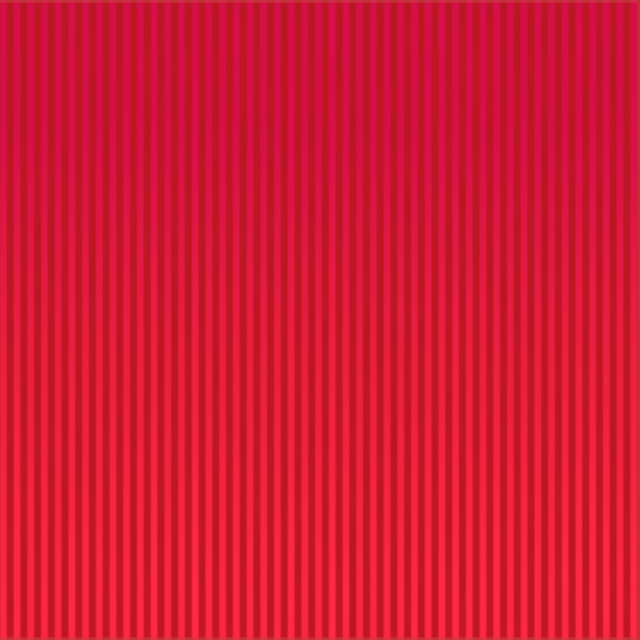
This pattern is drawn by a three.js fragment shader. Its source:

```glsl
varying vec2 vUv;

const float STRIPES = 46.7;          // repeats across
const float FIRST_CREST = 0.243;     // centre of the first crest, in repeats
const float CREST_CORE = 0.13;       // half width of the flat crest, in repeats
const float CREST_FOOT = 0.36;       // where the crest has faded out
const float PATCHES = 19.0;          // wear patches up each stripe
const float CREST_WEAR = 0.05;
const float GROOVE_WEAR = 0.025;
const float RIM_WIDTH = 0.0042;
const float RIM_SOFTNESS = 0.0018;
const float RIM_OPACITY = 0.65;

const vec3 GROOVE_LOW = vec3(0.755, 0.085, 0.140);
const vec3 GROOVE_HIGH = vec3(0.735, 0.085, 0.140);
const vec3 CREST_LOW = vec3(1.000, 0.165, 0.255);
const vec3 CREST_MIDDLE = vec3(0.915, 0.120, 0.250);
const vec3 CREST_HIGH = vec3(0.845, 0.060, 0.285);
const vec3 RIM = vec3(0.790, 0.240, 0.270);

float hash(vec2 p) {
  p = fract(p * vec2(0.1031, 0.1137));
  p += dot(p, p.yx + 33.33);
  return fract((p.x + p.y) * p.x * 7.31);
}

// Noise that is smooth up a stripe and independent between stripes
float stripeNoise(float stripe, float height) {
  float cell = floor(height);
  float blend = smoothstep(0.0, 1.0, height - cell);
  return mix(hash(vec2(stripe, cell)), hash(vec2(stripe, cell + 1.0)), blend) - 0.5;
}

vec3 crestColor(float height) {
  vec3 lower = mix(CREST_LOW, CREST_MIDDLE, smoothstep(0.0, 0.56, height));
  return mix(lower, CREST_HIGH, smoothstep(0.45, 0.85, height));
}

// Pale rim along the top, bottom and right edges
float rimMask(vec2 uv) {
  float edge = min(min(uv.y, 1.0 - uv.y), 1.0 - uv.x);
  return 1.0 - smoothstep(RIM_WIDTH - RIM_SOFTNESS, RIM_WIDTH + RIM_SOFTNESS, edge);
}

void main() {
  // Soft ridge profile
  float across = vUv.x * STRIPES - FIRST_CREST + 0.5;
  float stripe = floor(across);
  float offset = fract(across) - 0.5;
  float ridge = 1.0 - smoothstep(CREST_CORE, CREST_FOOT, abs(offset));

  // Vertical gradients with uneven crest strength
  float wear = stripeNoise(stripe + 7.0, vUv.y * PATCHES);
  float crestStrength = 0.96 + 2.0 * CREST_WEAR * (hash(vec2(stripe, 91.0)) - 0.5) + CREST_WEAR * wear;
  vec3 groove = mix(GROOVE_LOW, GROOVE_HIGH, vUv.y);
  float grooveSide = floor(across + 0.5);
  groove *= 1.0 + GROOVE_WEAR * stripeNoise(grooveSide + 61.0, vUv.y * PATCHES);
  vec3 color = mix(groove, crestColor(vUv.y), ridge * crestStrength);

  color = mix(color, RIM, rimMask(vUv) * RIM_OPACITY);
  gl_FragColor = vec4(color, 1.0);
}
```
